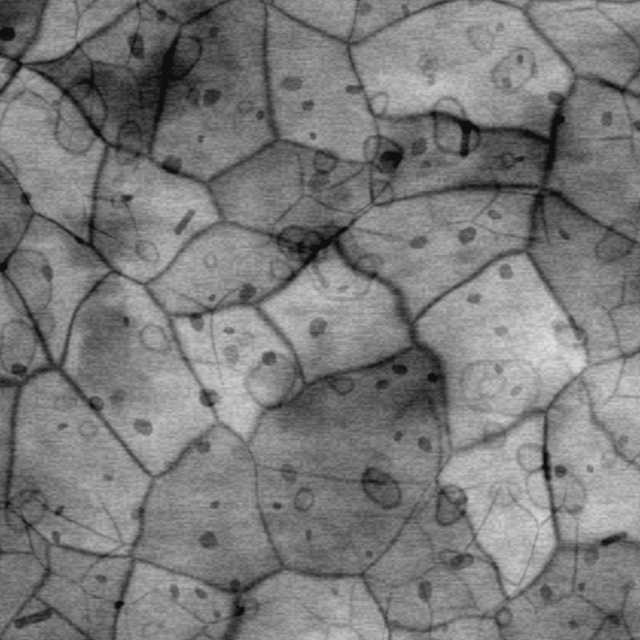
Reproduce this texture procedurally as a three.js fragment shader.

```glsl
// Grey micrograph of packed tissue: warped Voronoi cells with dark membranes,
// scattered ringed bodies, vesicles, granules and rods, cloudy smudges,
// and a fine grain drawn out along horizontal scan lines.
varying vec2 vUv;

const float BASE_GREY = 0.555;
const float SHADE_FALL = 0.20;       // darkening from bottom to top
const float CELL_CONTRAST = 0.20;
const float CLOUD_CONTRAST = 0.50;
const float MOTTLE_CONTRAST = 0.16;
const float SMUDGE_DEPTH = 0.20;
const float GRAIN = 0.11;
const float STREAK = 0.07;
const float EDGE = 0.0035;           // softness of scattered bodies
const float RIM_WIDTH = 0.0042;
const vec2 CELL_GRID = vec2(4.6, 6.2);
const vec2 FINE_GRID = vec2(10.0, 11.0);

vec2 hash22(vec2 p) {
  vec3 q = fract(p.xyx * vec3(0.1031, 0.1030, 0.0973));
  q += dot(q, q.yzx + 33.33);
  return fract((q.xx + q.yz) * q.zy);
}

float noise(vec2 p) {
  vec2 i = floor(p), f = fract(p);
  f = f * f * (3.0 - 2.0 * f);
  float low = mix(hash22(i).x, hash22(i + vec2(1.0, 0.0)).x, f.x);
  float high = mix(hash22(i + vec2(0.0, 1.0)).x, hash22(i + 1.0).x, f.x);
  return mix(low, high, f.y);
}

float fbm(vec2 p) {
  float sum = 0.0, amp = 0.533;
  for (int k = 0; k < 4; k++) {
    sum += amp * noise(p);
    p = mat2(1.6, 1.2, -1.2, 1.6) * p + 17.0;
    amp *= 0.5;
  }
  return sum;
}

vec2 warp(vec2 p, float freq, float amount) {
  return p + amount * (vec2(noise(p * freq + 3.0), noise(p * freq + 41.0)) - 0.5);
}

// x: distance to the nearest cell border in canvas units, y: random cell value
vec2 voronoi(vec2 p, vec2 grid, float seed) {
  vec2 home = floor(p * grid), nearest = vec2(0.0), nearestCell = home;
  float best = 9.0;
  for (int j = -1; j <= 1; j++) for (int i = -1; i <= 1; i++) {
    vec2 cell = home + vec2(float(i), float(j));
    vec2 d = (cell + 0.05 + 0.9 * hash22(cell + seed)) / grid - p;
    if (dot(d, d) < best) { best = dot(d, d); nearest = d; nearestCell = cell; }
  }
  float border = 9.0;
  for (int j = -2; j <= 2; j++) for (int i = -2; i <= 2; i++) {
    vec2 cell = nearestCell + vec2(float(i), float(j));
    vec2 d = (cell + 0.05 + 0.9 * hash22(cell + seed)) / grid - p;
    vec2 gap = d - nearest;
    if (dot(gap, gap) > 0.000001) border = min(border, dot(0.5 * (d + nearest), normalize(gap)));
  }
  return vec2(border, hash22(nearestCell + seed + 91.0).y);
}

// Randomly turned capsules, x: fill, y: rim
vec2 scatter(vec2 p, float grid, float density, vec2 radii, float stretch, float seed) {
  vec2 home = floor(p * grid), cover = vec2(0.0);
  for (int j = -1; j <= 1; j++) for (int i = -1; i <= 1; i++) {
    vec2 cell = home + vec2(float(i), float(j));
    vec2 place = hash22(cell + seed), kind = hash22(cell + seed + 57.0);
    vec2 form = hash22(cell + seed + 113.0);
    float radius = mix(radii.x, radii.y, form.x * form.x);
    float c = cos(6.2832 * kind.y), s = sin(6.2832 * kind.y);
    vec2 q = mat2(c, -s, s, c) * (p - (cell + 0.1 + 0.8 * place) / grid);
    float halfLength = stretch * radius;
    q.x -= clamp(q.x, -halfLength, halfLength);
    float d = length(q) - radius;
    float strength = step(kind.x, density) * mix(0.45, 1.0, form.y);
    float fill = 1.0 - smoothstep(-EDGE, EDGE, d);
    float rim = exp(-d * d / (RIM_WIDTH * RIM_WIDTH));
    cover = max(cover, strength * vec2(fill, rim));
  }
  return cover;
}

void main() {
  vec2 p = vUv;
  vec2 bent = warp(warp(p, 4.0, 0.13), 15.0, 0.024);
  vec2 soft = warp(p, 22.0, 0.018);

  // Cytoplasm: overall shade, cell tone, clouds and mottling
  vec2 cells = voronoi(bent, CELL_GRID, 5.0);
  float grey = BASE_GREY + SHADE_FALL * (0.5 - p.y);
  grey += CELL_CONTRAST * (cells.y - 0.5) * smoothstep(0.0, 0.012, cells.x);
  grey += CLOUD_CONTRAST * (fbm(p * vec2(3.2, 4.6) + 8.0) - 0.5);
  grey += MOTTLE_CONTRAST * (fbm(p * vec2(26.0, 32.0)) - 0.5);

  // Membranes: uneven main borders with a halo, broken finer ones
  float uneven = noise(p * 7.0 + 60.0);
  float width = mix(0.003, 0.0075, uneven);
  grey -= mix(0.10, 0.25, uneven) * exp(-cells.x * cells.x / (width * width));
  grey -= 0.06 * exp(-cells.x / 0.014);
  float fine = voronoi(bent + 0.37, FINE_GRID, 23.0).x;
  float broken = smoothstep(0.45, 0.7, noise(p * 6.0 + 20.0));
  grey -= 0.13 * broken * exp(-fine * fine / 0.000014);

  // Smudges gather in the upper part
  float smudge = smoothstep(0.52, 0.75, fbm(bent * vec2(6.0, 9.0) + 30.0));
  grey -= SMUDGE_DEPTH * smudge * smoothstep(0.05, 0.55, p.y);

  // Organelles: large ringed bodies, vesicles, granules and rods
  grey -= dot(scatter(soft, 6.0, 0.45, vec2(0.020, 0.042), 0.5, 7.0), vec2(0.09, 0.15));
  grey -= dot(scatter(soft, 11.0, 0.32, vec2(0.010, 0.019), 0.2, 31.0), vec2(0.04, 0.13));
  grey -= 0.25 * scatter(soft, 17.0, 0.36, vec2(0.005, 0.013), 0.4, 77.0).x;
  grey -= 0.30 * scatter(p, 5.0, 0.36, vec2(0.005, 0.008), 3.0, 131.0).x;

  // Scan grain
  grey += GRAIN * (noise(p * vec2(210.0, 290.0)) - 0.5);
  grey += STREAK * (noise(p * vec2(45.0, 300.0) + 9.0) - 0.5);
  gl_FragColor = vec4(vec3(clamp(grey, 0.06, 0.92)), 1.0);
}
```
